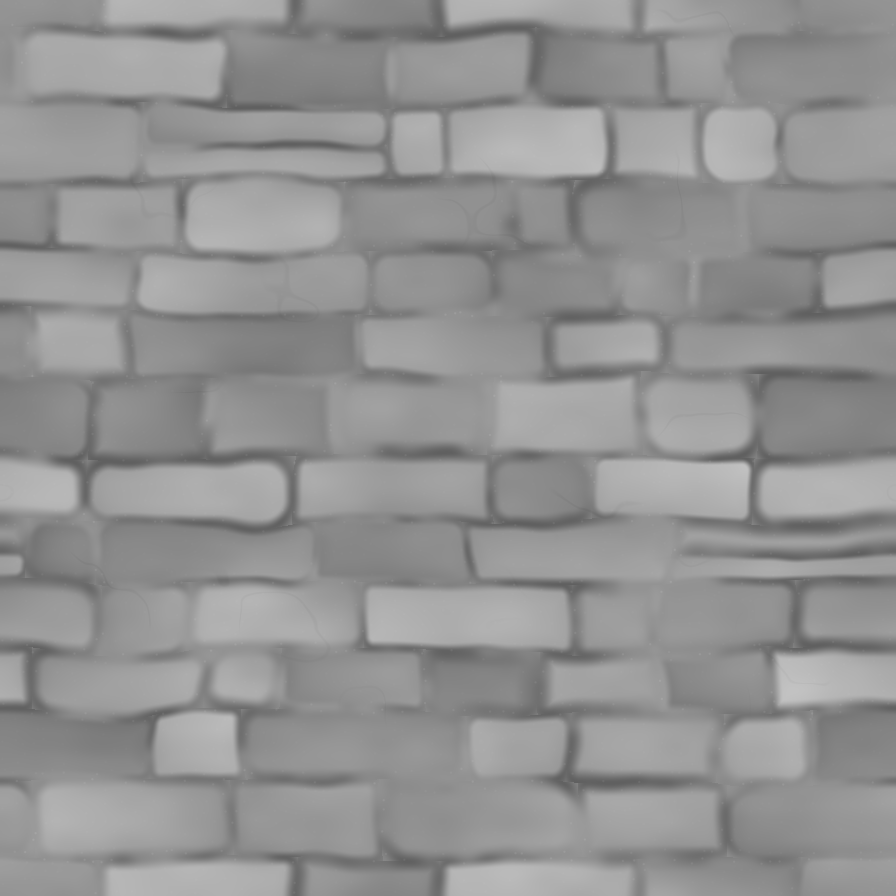
Give the GLSL for this texture, as a Shadertoy shader.

```glsl
// Tiling grey wall of roughly squared stones laid in thirteen uneven courses.
// Each course is cut into hashed widths; every stone is a soft rounded box with
// its own tone and slope, over blotchy mortar with faint cracks and specks.
const int COURSES = 13;
const float COURSE_HEIGHT[COURSES] = float[](.086, .076, .067, .076, .068, .075,
    .089, .070, .069, .078, .085, .0805, .0805);
const float FIRST_JOINT[COURSES] = float[](.04, .172, .033, .115, .026, .098,
    .098, .033, .154, .059, .159, .026, .102);
const int STONE_COUNT[COURSES] = int[](5, 6, 7, 6, 5, 5, 6, 5, 6, 6, 6, 6, 5);
const float FIRST_COURSE = 0.044;             // height of the lowest bed joint
const vec2 STONE_WIDTH = vec2(0.25, 1.2);     // relative, narrow to wide
const vec2 STONE_TONE = vec2(0.515, 0.705);   // dark to light
const vec2 MORTAR_TONE = vec2(0.375, 0.575);
const float SPLIT_SHARE = 0.03;               // share of stones in two layers
const float EDGE_SOFTNESS = 0.0075;
const float WARP = 0.026;
const float CRACK_DEPTH = 0.02;
const float SPECK_GAIN = 0.04;

float hash(vec2 cell, float seed) {
    uvec2 q = uvec2(ivec2(cell) + 64);
    uint n = q.x * 1597u + q.y * 51749u + uint(seed) * 91193u;
    n = (n ^ (n >> 15)) * 739391u;
    n = (n ^ (n >> 13)) * 974711u;
    return float((n ^ (n >> 16)) & 65535u) / 65535.0;
}

// Value noise that wraps over the unit square.
float noise(vec2 p, vec2 frequency, float seed) {
    p *= frequency;
    vec2 f = smoothstep(0.0, 1.0, fract(p));
    vec2 a = mod(floor(p), frequency), b = mod(floor(p) + 1.0, frequency);
    return mix(mix(hash(a, seed), hash(vec2(b.x, a.y), seed), f.x),
               mix(hash(vec2(a.x, b.y), seed), hash(b, seed), f.x), f.y);
}

float fbm(vec2 p, vec2 frequency, float seed) {
    float sum = 0.0, gain = 0.571;
    for (int i = 0; i < 3; i++, frequency *= 2.0, gain *= 0.5)
        sum += gain * noise(p, frequency, seed + float(i));
    return sum;
}

float roundedBox(vec2 p, vec2 halfSize, float radius) {
    vec2 q = abs(p) - halfSize + radius;
    return length(max(q, 0.0)) + min(max(q.x, q.y), 0.0) - radius;
}

// The last stone of a course spans the tile edge, so it is always wide.
float stoneWidth(int course, int i) {
    float narrow = i == STONE_COUNT[course] - 1 ? 1.0 : STONE_WIDTH.x;
    return mix(narrow, STONE_WIDTH.y, hash(vec2(course, i), 1.0));
}

// Faint round grains scattered on a wrapping grid.
float specks(vec2 p, float cells) {
    vec2 id = mod(floor(p * cells), cells);
    vec2 centre = 0.2 + 0.6 * vec2(hash(id, 31.0), hash(id, 32.0));
    float grain = 1.0 - smoothstep(0.03, 0.18, length(fract(p * cells) - centre));
    return grain * step(0.7, hash(id, 34.0));
}

void mainImage(out vec4 fragColor, in vec2 fragCoord) {
    vec2 uv = fract(fragCoord / iResolution.xy);
    vec2 bend = vec2(fbm(uv, vec2(9.0), 40.0), fbm(uv, vec2(7.0, 10.0), 50.0)) - 0.5;
    vec2 p = uv + WARP * bend;

    // Find the course, then the stone along it.
    int course = 0, stone = 0;
    float y = fract(p.y - FIRST_COURSE);
    while (course < COURSES - 1 && y >= COURSE_HEIGHT[course]) y -= COURSE_HEIGHT[course++];
    float height = COURSE_HEIGHT[course], total = 0.0;
    for (int i = 0; i < STONE_COUNT[course]; i++) total += stoneWidth(course, i);
    float x = fract(p.x - FIRST_JOINT[course]);
    float width = stoneWidth(course, 0) / total;
    while (stone < STONE_COUNT[course] - 1 && x >= width) {
        x -= width;
        width = stoneWidth(course, ++stone) / total;
    }
    vec2 id = vec2(course, stone);

    // Cut a few stones into an upper and a lower layer.
    if (course < COURSES - 1 && hash(id, 3.0) < SPLIT_SHARE) {
        float cut = 0.45 * height;
        bool upper = y > cut;
        y -= upper ? cut : 0.0;
        height = upper ? height - cut : cut;
        id.y += upper ? 20.0 : 0.0;
    }

    // Shape: inset rounded box; the mask reaches zero on every joint line.
    vec2 halfSize = 0.5 * vec2(width, height);
    vec2 local = vec2(x, y) - halfSize;
    float gap = mix(0.0025, 0.0055, hash(id, 4.0));
    float radius = min(mix(0.008, 0.030, pow(hash(id, 5.0), 2.0)), 0.6 * min(halfSize.x, halfSize.y));
    float d = roundedBox(local, halfSize - gap, radius);
    float soft = EDGE_SOFTNESS * mix(0.7, 2.0, pow(hash(id, 6.0), 2.0));
    float stoneMask = 1.0 - smoothstep(-soft, gap, d);

    // Stone tone, slope, cloudy wear and a slightly darker rim.
    float tone = mix(STONE_TONE.x, STONE_TONE.y, hash(id, 7.0));
    tone += 0.08 * dot(vec2(hash(id, 8.0), hash(id, 9.0)) - 0.5, local / halfSize);
    tone += 0.14 * (fbm(uv, vec2(7.0, 12.0), 60.0) - 0.5);
    tone -= 0.018 * smoothstep(-0.022, 0.0, d);

    // Mortar: blotchy, darker in bed joints, paler in uprights and open corners.
    float mortar = mix(MORTAR_TONE.x, MORTAR_TONE.y, smoothstep(0.25, 0.75, fbm(uv, vec2(11.0, 13.0), 80.0)));
    vec2 inset = halfSize - abs(local);
    mortar += 0.03 * smoothstep(-0.012, 0.012, inset.y - inset.x);
    mortar = mix(mortar, MORTAR_TONE.y, 0.6 * smoothstep(0.0, 0.012, d - gap));
    float shade = mix(mortar, tone, stoneMask);

    // Sparse hairline cracks and pale grains.
    float crack = 1.0 - smoothstep(0.002, 0.014, abs(fbm(uv, vec2(10.0), 90.0) - 0.5));
    shade -= CRACK_DEPTH * crack * smoothstep(0.66, 0.8, noise(uv, vec2(9.0), 95.0));
    shade += SPECK_GAIN * specks(uv, 90.0) * mix(1.0, 0.2, stoneMask);
    fragColor = vec4(vec3(shade), 1.0);
}
```
